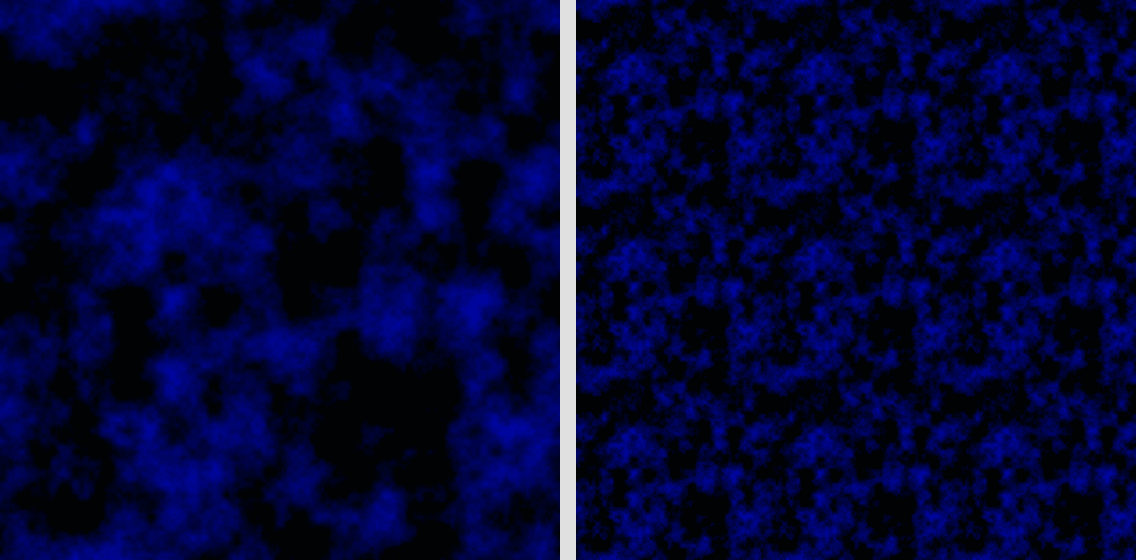
Left: one tile. Right: repeated 3 by 3.
This texture is drawn by a Shadertoy shader. Its source:

```glsl
const vec3 NIGHT_BLACK = vec3(0.0, 0.008, 0.010);
const vec3 DEEP_BLUE = vec3(0.0, 0.020, 0.620);
const int OCTAVES = 5;
const float BASE_CELLS = 13.0;
const float PERSISTENCE = 0.57;

// Integer hash of a lattice cell, from 0 to 1
float hashCell(ivec2 cell, int seed) {
    uvec3 v = uvec3(ivec3(cell, seed)) * 1664525u + 10139u;
    v.x += v.y * v.z;
    v.y += v.z * v.x;
    v.z += v.x * v.y;
    v ^= v >> 16u;
    v.x += v.y * v.z;
    v.y += v.z * v.x;
    return float((v.x ^ (v.y >> 3u)) & 65535u) / 65535.0;
}

// Lattice value that repeats after a whole number of cells
float latticeValue(vec2 cell, float period, int seed) {
    return hashCell(ivec2(mod(cell + 0.5, period)), seed);
}

// Smooth value noise, wrapping at the period
float wrappedNoise(vec2 p, float period, int seed) {
    vec2 cell = floor(p);
    vec2 f = fract(p);
    vec2 s = f * f * (3.0 - 2.0 * f);
    float bottom = mix(latticeValue(cell, period, seed),
                       latticeValue(cell + vec2(1.0, 0.0), period, seed), s.x);
    float top = mix(latticeValue(cell + vec2(0.0, 1.0), period, seed),
                    latticeValue(cell + vec2(1.0, 1.0), period, seed), s.x);
    return mix(bottom, top, s.y);
}

// Octaves of doubling frequency and fading weight, normalised to 0..1
float cloudNoise(vec2 uv, float cells, float persistence, int seed) {
    float sum = 0.0;
    float total = 0.0;
    float weight = 1.0;
    for (int i = 0; i < OCTAVES; i++) {
        sum += weight * wrappedNoise(uv * cells, cells, seed + i);
        total += weight;
        weight *= persistence;
        cells *= 2.0;
    }
    return sum / total;
}

// Cloud density: clear gaps below the threshold, linear rise above it
float cloudDensity(float noise, float threshold, float gain) {
    return clamp((noise - threshold) * gain, 0.0, 1.0);
}

void mainImage(out vec4 fragColor, in vec2 fragCoord) {
    vec2 uv = fragCoord / iResolution.xy;
    float noise = cloudNoise(uv, BASE_CELLS, PERSISTENCE, 17);
    float density = cloudDensity(noise, 0.413, 2.5);
    fragColor = vec4(mix(NIGHT_BLACK, DEEP_BLUE, density), 1.0);
}
```
